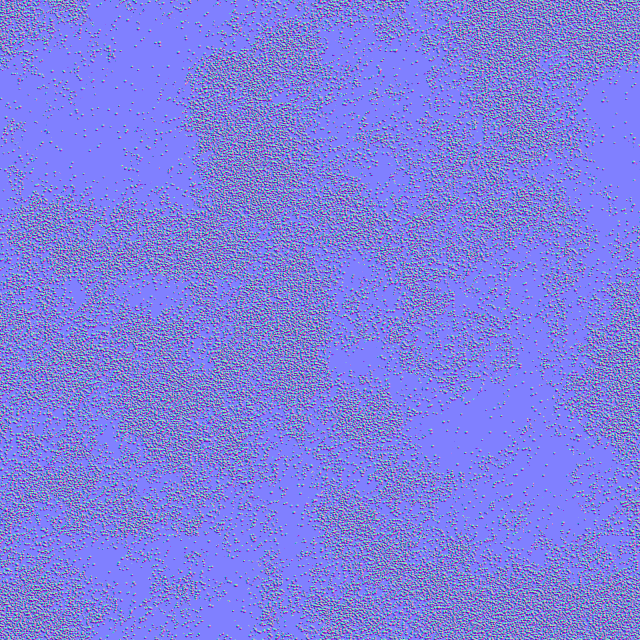
Write a Shadertoy shader that draws this texture map.

```glsl
// Tangent-space normal map of a flat surface strewn with fine grit.
// Fractal noise sets how likely each tiny cell is to hold a grain; the slopes
// of smooth domes are summed, packed into a colour and averaged. The map tiles.

#define CELLS 320.0            // grain cells across the canvas
#define PATCHES 5.0            // largest patches across the canvas
#define OCTAVES 6              // detail of the patch outlines
#define ROUGHNESS 0.74         // weight of each finer octave
#define COVER vec2(0.35, 0.68) // noise range from bare to crowded
#define STRAY 0.03             // grain chance on bare ground
#define RADIUS vec2(0.5, 1.0)  // smallest and largest grain, in cells
#define HEIGHT 1.0             // steepness of the grains
#define SQUASH 0.25            // flattening along the short axis
#define SHORT_AXIS vec2(-0.35, 0.937)
#define SAMPLES 2              // smoothing samples per side of a pixel

// Integer hash: three random values in 0..1 for a lattice point
vec3 hash3(vec2 cell, int seed) {
    uvec3 v = uvec3(ivec3(ivec2(cell), seed)) * 1664525u + 1013904223u;
    v.x += v.y * v.z; v.y += v.z * v.x; v.z += v.x * v.y;
    v ^= v >> 16u;
    v.x += v.y * v.z; v.y += v.z * v.x; v.z += v.x * v.y;
    return vec3(v >> 8u) / 16777216.0;
}

// Value noise that repeats after the given period
float tiledNoise(vec2 p, float period, int seed) {
    vec2 i = floor(p), f = p - i;
    f = f * f * f * (f * (f * 6.0 - 15.0) + 10.0);
    vec2 lo = mod(i, period), hi = mod(i + 1.0, period);
    float bottom = mix(hash3(lo, seed).x, hash3(vec2(hi.x, lo.y), seed).x, f.x);
    float top = mix(hash3(vec2(lo.x, hi.y), seed).x, hash3(hi, seed).x, f.x);
    return mix(bottom, top, f.y);
}

// Chance of a grain at a place on the canvas
float grainChance(vec2 uv) {
    float sum = 0.0, total = 0.0, weight = 1.0, frequency = PATCHES;
    for (int i = 0; i < OCTAVES; i++) {
        vec2 shift = vec2(0.37, 0.61) * float(i);
        sum += weight * tiledNoise(uv * frequency + shift, frequency, i + 23);
        total += weight;
        weight *= ROUGHNESS;
        frequency *= 2.0;
    }
    return STRAY + smoothstep(COVER.x, COVER.y, sum / total);
}

// Slope of one dome, (1 - d^2)^2, slightly squashed along the short axis
vec2 domeSlope(vec2 offset, float radius) {
    vec2 axis = SHORT_AXIS;
    vec2 d = (offset + SQUASH * axis * dot(axis, offset)) / radius;
    vec2 slope = -4.0 * max(1.0 - dot(d, d), 0.0) * d / radius;
    return slope + SQUASH * axis * dot(axis, slope);
}

// Summed slope of all grains that reach this point
vec2 surfaceSlope(vec2 uv, float chance) {
    vec2 p = uv * CELLS, home = floor(p), slope = vec2(0.0);
    for (int y = -1; y <= 1; y++) {
        for (int x = -1; x <= 1; x++) {
            vec2 cell = home + vec2(x, y);
            vec2 id = mod(cell, CELLS);
            vec3 trait = hash3(id, 2);
            if (trait.x < chance) {
                vec3 place = hash3(id, 1);
                float radius = mix(RADIUS.x, RADIUS.y, trait.y);
                float height = HEIGHT * mix(0.6, 1.4, trait.z);
                slope += height * domeSlope(p - cell - place.xy, radius);
            }
        }
    }
    return slope;
}

void mainImage(out vec4 fragColor, in vec2 fragCoord) {
    float chance = grainChance(fragCoord / iResolution.y);
    vec3 color = vec3(0.0);
    for (int j = 0; j < SAMPLES; j++) {
        for (int i = 0; i < SAMPLES; i++) {
            vec2 jitter = (vec2(i, j) + 0.5) / float(SAMPLES) - 0.5;
            vec2 uv = (fragCoord + jitter) / iResolution.y;
            color += normalize(vec3(-surfaceSlope(uv, chance), 1.0)) * 0.5 + 0.5;
        }
    }
    fragColor = vec4(color / float(SAMPLES * SAMPLES), 1.0);
}
```
